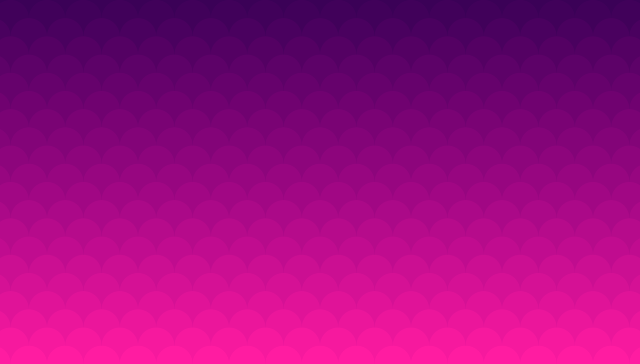
Reproduce this pattern procedurally as a WebGL 1 fragment shader.

```glsl
precision highp float;

uniform vec2 u_resolution;

#define ROWS 20.0          // scale rows down the canvas
#define ROW_TONE 0.75      // where in each row its flat tone is sampled
#define COLOR_TOP vec3(0.23, 0.004, 0.34)
#define COLOR_SLOPE vec3(0.70, 0.0, 0.37)
#define COLOR_BEND vec3(0.09, 0.0, -0.075)
#define GREEN_GAIN 0.11
#define GREEN_POWER 2.4

// Vertical ramp from deep violet (0) to hot pink (1)
vec3 ramp(float t) {
  t = clamp(t, 0.0, 1.0);
  vec3 color = COLOR_TOP + t * (COLOR_SLOPE + t * COLOR_BEND);
  color.g += GREEN_GAIN * pow(t, GREEN_POWER);
  return color;
}

// Each row has one flat tone
vec3 rowColor(float row) {
  return ramp((row + ROW_TONE) / ROWS);
}

// Signed distance to the nearest unit disc of a row; alternate rows shift by one radius
float rowDistance(vec2 p, float row) {
  float x = mod(p.x + mod(row, 2.0), 2.0) - 1.0;
  return length(vec2(x, p.y - row - 1.0)) - 1.0;
}

void main() {
  // Units of one scale radius, centred across, measured down from the top
  vec2 p = vec2(gl_FragCoord.x - 0.5 * u_resolution.x,
                u_resolution.y - gl_FragCoord.y) * ROWS / u_resolution.y;
  float pixel = ROWS / u_resolution.y;
  float band = floor(p.y);

  // Lower rows overlap the rows above
  vec3 color = rowColor(band - 1.0);
  for (int i = 0; i < 2; i++) {
    float row = band + float(i);
    float cover = 1.0 - smoothstep(-0.6 * pixel, 0.6 * pixel, rowDistance(p, row));
    color = mix(color, rowColor(row), cover);
  }

  gl_FragColor = vec4(color, 1.0);
}
```
